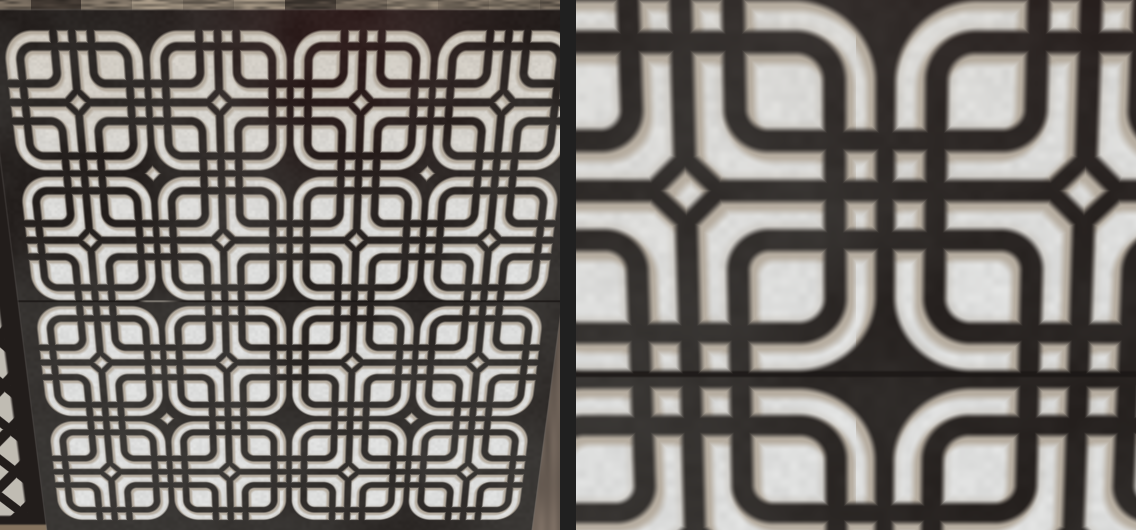
Left: the whole. Right: its middle third, enlarged.
Give the GLSL for this pattern, as a Shadertoy shader.

```glsl
#define TILES 4.0         // repeats across and down
#define TAPER 0.0634      // perspective growth per row
#define BAR 0.0285        // half width of a bar, in tiles
#define INNER_LINE 0.128  // offset of the inner bars from the tile centre
#define RING_LINE 0.374   // half size of the ring
#define OPENING 0.475     // half size of the tile opening
#define SOFTNESS 0.011    // edge blur, in tiles
#define DARK vec3(0.135, 0.115, 0.107)
#define SHEEN vec3(0.225, 0.215, 0.205)
#define WARM vec3(0.82, 0.80, 0.765)
#define COOL vec3(0.865, 0.868, 0.865)
#define SHADE vec3(0.70, 0.66, 0.605)

float hash(vec2 p) {
    vec3 h = fract(p.xyx * 0.1031);
    h += dot(h, h.yzx + 33.33);
    return fract((h.x + h.y) * h.z);
}

float noise(vec2 p) {
    vec2 cell = floor(p), f = fract(p);
    f = f * f * (3.0 - 2.0 * f);
    return mix(mix(hash(cell), hash(cell + vec2(1, 0)), f.x),
               mix(hash(cell + vec2(0, 1)), hash(cell + vec2(1, 1)), f.x), f.y);
}

float roundBox(vec2 p, float halfSize, float radius) {
    vec2 q = abs(p) - halfSize + radius;
    return length(max(q, 0.0)) + min(max(q.x, q.y), 0.0) - radius;
}

float diamond(vec2 p) {
    return (abs(p.x) + abs(p.y)) * 0.7071;
}

// Canvas to panel: tile centres lie on the integers, rows count downwards
vec2 toPanel(vec2 p) {
    float row = (p.y - 0.1934) / (0.2887 - TAPER * p.y);
    float depth = 1.0 + TAPER * row;
    return vec2((p.x * depth - 0.1393 - 0.0320 * row) / 0.2526, row);
}

// Signed distance to the lattice, negative inside the bars
float lattice(vec2 g) {
    vec2 q = abs(g - clamp(round(g), 0.0, TILES - 1.0));
    float d = min(q.x, q.y) - BAR;
    d = min(d, abs(roundBox(q, RING_LINE, 0.095)) - BAR);

    // Rounded elbows around the centre
    const float bend = 0.08;
    vec2 a = bend + INNER_LINE - q;
    float elbow = length(max(a, 0.0)) + min(max(a.x, a.y), 0.0) - bend;
    d = min(d, abs(elbow) - BAR);

    d = min(d, -roundBox(q, OPENING, 0.20));
    d = min(d, diamond(q) - 0.083);

    // Diamond holes at tile centres, and at the middle of each 2 x 2 block
    d = max(d, 0.037 - diamond(q));
    vec2 corner = floor(g);
    if (all(lessThan(mod(corner, 2.0), vec2(0.5))))
        d = max(d, 0.036 - diamond(g - corner - 0.5));
    return d;
}

vec3 backing(vec2 p, vec2 g, float d) {
    vec3 color = mix(WARM, COOL, smoothstep(0.1, 0.65, p.y + 0.15 * noise(p * 6.0)));
    color *= 0.965 + 0.05 * noise(p * 190.0) + 0.025 * noise(p * 60.0);
    // Shadow and cut wall under the bars
    vec2 shift = vec2(0.014 * sign(p.x - 0.5), -0.018);
    float shadow = 1.0 - smoothstep(-0.004, 0.022, lattice(g + shift));
    float contact = 1.0 - smoothstep(0.0, 0.03, d);
    return mix(color, SHADE, clamp(0.75 * shadow + 0.3 * contact, 0.0, 0.9));
}

vec3 lacquer(vec2 p, vec2 g) {
    float gloss = 0.65 * noise(p * 5.0 + 3.0) + 0.35 * noise(p * 17.0);
    vec3 color = mix(DARK, SHEEN, smoothstep(0.25, 0.85, gloss * 0.7 + p.y * 0.4));
    color += vec3(0.035, -0.015, -0.01) * exp(-18.0 * dot(p - vec2(0.62, 0.06), p - vec2(0.62, 0.06)));
    color += 0.02 * (noise(p * 140.0) - 0.5);
    // Joint between the upper and lower boards, with a worn gap
    float seam = 1.0 - smoothstep(0.004, 0.012, abs(g.y - 1.485));
    float gap = smoothstep(0.32, 0.40, g.x) * (1.0 - smoothstep(0.50, 0.70, g.x));
    return mix(color, mix(DARK * 0.75, vec3(0.55, 0.53, 0.50), gap), seam * 0.8);
}

// Room behind: shelf above, neighbouring screen at left, wall at right
vec3 surroundings(vec2 p, vec2 g) {
    if (g.y < -0.6) {
        float block = hash(vec2(floor(p.x * 11.0 + 0.4), 4.0));
        vec3 shelf = mix(vec3(0.20, 0.17, 0.15), vec3(0.62, 0.57, 0.50), block);
        return shelf * (0.7 + 0.5 * noise(p * vec2(45.0, 200.0)));
    }
    if (g.x > 1.5)
        return mix(vec3(0.24, 0.21, 0.19), vec3(0.45, 0.40, 0.36), p.y) * (0.9 + 0.2 * noise(p * vec2(90.0, 12.0)));
    vec2 f = abs(fract(vec2(g.x + g.y, g.x - g.y) * 2.5) - 0.5);
    float pane = smoothstep(0.12, 0.17, min(f.x, f.y)) * (1.0 - smoothstep(-0.77, -0.74, g.x));
    pane *= smoothstep(0.45, 0.55, g.y) * (1.0 - smoothstep(3.42, 3.45, g.y));
    vec3 color = mix(DARK, WARM * 0.92, pane);
    return mix(color, vec3(0.52, 0.45, 0.37), smoothstep(3.51, 3.54, g.y));
}

void mainImage(out vec4 fragColor, in vec2 fragCoord) {
    vec2 p = fragCoord / iResolution.xy;
    p.y = 1.0 - p.y;
    vec2 g = toPanel(p);
    float blur = max(SOFTNESS, fwidth(g.y));

    float d = lattice(g);
    vec3 color = mix(lacquer(p, g), backing(p, g, d), smoothstep(-blur, blur, d));

    // Outer frame edge
    float frame = max(max(-0.60 - g.x, g.x - 3.61), -0.61 - g.y);
    color = mix(color, surroundings(p, g), smoothstep(-blur, blur, frame));
    color += 0.07 * (1.0 - smoothstep(0.0, blur, abs(frame)));
    fragColor = vec4(color, 1.0);
}
```
